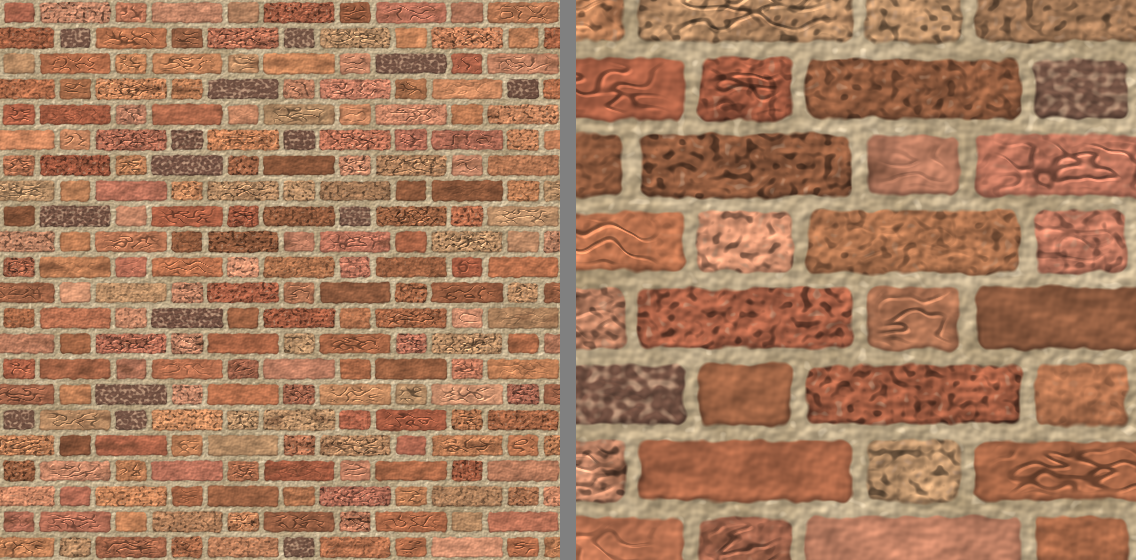
Left, the full canvas; right, a detail of the centre.
Give the GLSL for this texture, as a Shadertoy shader.

```glsl
// Weathered brick wall in Flemish bond: long and short bricks alternate in pale, gritty mortar.

const float COLUMNS = 5.0;          // long + short pairs across
const float ROWS = 22.0;            // courses from bottom to top
const float SHORT_SHARE = 0.322;    // part of a pair taken by the short brick
const float PAIR_START = 0.01;      // shift of the pairs, in pairs
const vec2 JOINT = vec2(0.0092, 0.0098);
const float CORNER = 0.0055;
const float EDGE_WOBBLE = 0.0026;
const float EDGE_SOFTNESS = 0.0011;
const float RELIEF = 0.42;
const float CHARRED_SHARE = 0.09;
const vec2 LIGHT_STEP = vec2(-0.0012, 0.0018);

const vec3 MORTAR_LIGHT = vec3(0.80, 0.72, 0.59);
const vec3 MORTAR_DARK = vec3(0.66, 0.58, 0.45);
const vec3 CHARRED = vec3(0.41, 0.30, 0.25);
const vec3 ASH = vec3(0.70, 0.57, 0.47);
const vec3 SOOT = vec3(0.36, 0.23, 0.16);
const vec3 CLAY[7] = vec3[7](
    vec3(0.76, 0.51, 0.35), vec3(0.78, 0.54, 0.42), vec3(0.64, 0.36, 0.26),
    vec3(0.68, 0.42, 0.29), vec3(0.55, 0.35, 0.24), vec3(0.72, 0.56, 0.41),
    vec3(0.71, 0.44, 0.35));

// Three random values from 0 to 1 for a whole-numbered cell
vec3 hash(vec2 cell, float seed) {
    uvec3 v = uvec3(ivec3(cell, seed)) * 1664525u + 1013904223u;
    v.x += v.y * v.z; v.y += v.z * v.x; v.z += v.x * v.y;
    v ^= v >> 16u;
    v.x += v.y * v.z; v.y += v.z * v.x; v.z += v.x * v.y;
    return vec3(v >> 8u) / 16777216.0;
}

float cornerSlope(vec2 cell, vec2 offset, vec2 f, vec2 period) {
    float angle = 6.28318 * hash(mod(cell + offset, period), period.x + period.y).x;
    return dot(vec2(cos(angle), sin(angle)), f - offset);
}

// Gradient noise that wraps over the canvas, about -0.7 to 0.7
float noise(vec2 uv, vec2 period) {
    vec2 p = uv * period, cell = floor(p), f = p - cell;
    vec2 w = f * f * f * (f * (f * 6.0 - 15.0) + 10.0);
    vec2 e = vec2(0.0, 1.0);
    return mix(mix(cornerSlope(cell, e.xx, f, period), cornerSlope(cell, e.yx, f, period), w.x),
               mix(cornerSlope(cell, e.xy, f, period), cornerSlope(cell, e.yy, f, period), w.x), w.y);
}

// Grainy height shared by clay and mortar
float relief(vec2 uv) {
    return noise(uv, vec2(105.0, 125.0)) + 0.7 * noise(uv, vec2(210.0, 230.0));
}

// Curling grooves: 1 on the groove line
float grooves(vec2 uv) {
    vec2 bend = 0.006 * vec2(noise(uv, vec2(50.0, 62.0)), noise(uv, vec2(55.0, 71.0)));
    return 1.0 - smoothstep(0.02, 0.13, abs(noise(uv + bend, vec2(42.0, 98.0))));
}

float roundedBox(vec2 p, vec2 halfSize, float radius) {
    vec2 d = abs(p) - halfSize + radius;
    return length(max(d, 0.0)) + min(max(d.x, d.y), 0.0) - radius;
}

vec3 mortarColour(vec2 uv, float bump) {
    float patches = noise(uv, vec2(13.0, 17.0)) + 0.7 * noise(uv, vec2(75.0, 83.0));
    vec3 colour = mix(MORTAR_DARK, MORTAR_LIGHT, clamp(0.55 + 0.8 * patches, 0.0, 1.0));
    float grit = smoothstep(0.25, 0.5, noise(uv, vec2(120.0, 140.0)));
    return colour * (1.0 + 0.28 * bump) + 0.10 * grit;
}

// q runs from -1 to 1 over the brick
vec3 brickColour(vec2 uv, vec2 q, vec2 id, float bump) {
    vec3 pick = hash(id, 1.0), wear = hash(id, 2.0), tone = hash(id, 3.0);
    vec3 colour = mix(CLAY[int(pick.x * 7.0)], CLAY[int(pick.y * 7.0)], 0.4 * pick.z);
    colour *= 0.95 + 0.15 * tone.x;

    // Mottling and fine streaks
    float mottle = noise(uv, vec2(34.0, 58.0)) + 0.6 * noise(uv, vec2(90.0, 110.0));
    colour *= 1.0 + 0.24 * mottle + 0.12 * noise(uv, vec2(70.0, 190.0));

    // Sooty band along the middle
    float band = exp(-3.0 * q.y * q.y) * smoothstep(-0.15, 0.4, noise(uv, vec2(29.0, 47.0)));
    colour = mix(colour, SOOT, 0.6 * band * smoothstep(0.35, 0.9, wear.x));

    // Pits and pale grains
    float grain = noise(uv, vec2(150.0, 170.0));
    float pitted = smoothstep(0.3, 0.9, wear.y);
    colour *= 1.0 - 0.42 * pitted * smoothstep(0.08, 0.4, grain);
    colour = mix(colour, ASH, 0.5 * pitted * smoothstep(0.25, 0.5, -grain));

    // Grooves, each with a lit lip
    float inside = 1.0 - smoothstep(0.45, 0.9, max(abs(q.x), abs(q.y)));
    float grooved = inside * smoothstep(0.35, 0.6, wear.z);
    float groove = grooves(uv);
    float lip = max(grooves(uv + LIGHT_STEP) - groove, 0.0);
    colour *= 1.0 + grooved * (0.35 * lip - 0.36 * groove);

    // Burnt bricks with ash specks
    vec3 burnt = mix(CHARRED, ASH, smoothstep(-0.1, 0.45, grain + 0.25 * mottle));
    colour = mix(colour, burnt, 0.9 * step(tone.y, CHARRED_SHARE));
    return colour * (1.0 + RELIEF * bump * (0.45 + 0.55 * pitted));
}

void mainImage(out vec4 fragColor, in vec2 fragCoord) {
    vec2 uv = fragCoord / iResolution.xy;

    // Uneven outlines
    vec2 wobble = vec2(noise(uv, vec2(60.0, 66.0)), noise(uv, vec2(64.0, 72.0)))
                + 0.6 * vec2(noise(uv, vec2(128.0, 132.0)), noise(uv, vec2(134.0, 138.0)));
    vec2 p = uv + EDGE_WOBBLE * wobble;

    // Bond: every other course moves by half a pair
    float row = floor(p.y * ROWS);
    float x = p.x * COLUMNS + 0.5 * (1.0 - mod(row, 2.0)) - PAIR_START;
    float along = fract(x), isLong = step(SHORT_SHARE, along);
    vec2 id = vec2(2.0 * mod(floor(x), COLUMNS) + isLong, mod(row, ROWS));
    float share = mix(SHORT_SHARE, 1.0 - SHORT_SHARE, isLong);
    float middle = mix(0.5 * SHORT_SHARE, 0.5 + 0.5 * SHORT_SHARE, isLong);

    // Brick outline, with slight changes of size
    vec2 local = vec2((along - middle) / COLUMNS, (fract(p.y * ROWS) - 0.5) / ROWS);
    vec2 halfSize = 0.5 * (vec2(share / COLUMNS, 1.0 / ROWS) - JOINT);
    halfSize += 0.0016 * (hash(id, 4.0).xy - 0.5);
    float d = roundedBox(local, halfSize, CORNER);
    float soft = max(EDGE_SOFTNESS, 0.75 / iResolution.y);
    float brick = 1.0 - smoothstep(-soft, soft, d);

    // Light from the upper left, darker rim below
    float bump = relief(uv) - relief(uv + LIGHT_STEP);
    vec2 q = local / halfSize;
    float rim = smoothstep(-0.004, 0.0, d) * (0.16 - 0.12 * q.y);
    vec3 clay = brickColour(uv, q, id, bump) * (1.0 - rim);
    vec3 mortar = mortarColour(uv, bump) * (0.9 + 0.1 * smoothstep(0.0, 0.004, d));
    fragColor = vec4(clamp(mix(mortar, clay, brick), 0.0, 1.0), 1.0);
}
```
